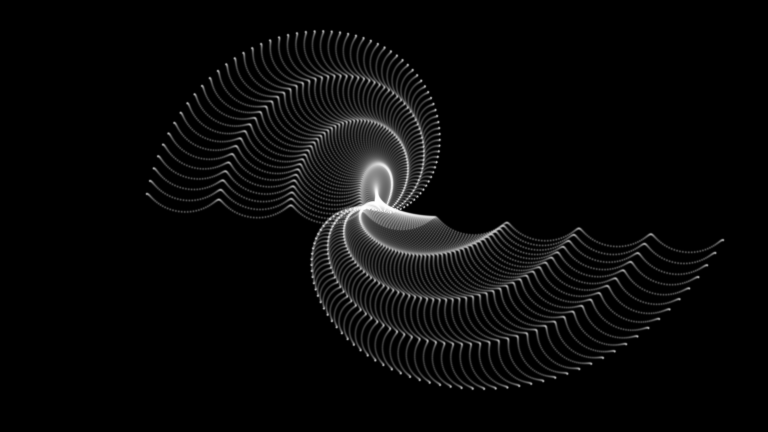
Write a WebGL 2 fragment shader that draws this background.

```glsl
#version 300 es
precision highp float;

uniform vec2 u_resolution;
out vec4 fragColor;

const float TAU = 6.2831853;

// Scalloped wave with narrow crests at whole values of t
vec2 wavePoint(float t) {
    return vec2(t - 0.104 * sin(TAU * t), 0.104 * (cos(TAU * t) - 1.0));
}

vec2 waveTangent(float t) {
    return vec2(1.0 - 0.653 * cos(TAU * t), -0.653 * sin(TAU * t));
}

// Parameter of the wave point nearest to p
float nearestParameter(vec2 p) {
    float t = p.x;
    for (int i = 0; i < 4; i++) t = p.x + 0.104 * sin(TAU * t);
    for (int i = 0; i < 3; i++) {
        vec2 tangent = waveTangent(t);
        float advance = dot(p - wavePoint(t), tangent) / dot(tangent, tangent);
        t += clamp(advance, -0.15, 0.15);
    }
    return clamp(t, -4.0, 4.0);
}

// Light of one beaded strand, eight waves long
float strandLight(vec2 p, float period, float width) {
    float margin = 3.0 * width / period;
    if (abs(p.x) > 4.0 + margin || p.y > margin || p.y < -0.21 - margin) return 0.0;

    float t = nearestParameter(p);
    float dist = length(p - wavePoint(t)) * period / width;

    // Beads crowd together at the crests, where the wave moves slowly
    float spacing = period * length(waveTangent(t)) / 40.0;
    float density = width / spacing;
    float beadContrast = 2.0 * exp(-pow(3.14159 * density, 2.0));
    float beads = 1.0 + beadContrast * cos(TAU * 40.0 * t);
    return exp(-dist * dist) * density * beads;
}

void main() {
    vec2 p = (gl_FragCoord.xy - 0.5 * u_resolution) / u_resolution.y;
    p.y -= 0.007;
    float width = max(0.0025, 0.7 / u_resolution.y);
    float light = 0.0;

    // Strands turn clockwise, shrink and drift towards the core
    for (int i = 0; i < 70; i++) {
        float q = float(i) / 71.0;
        float scale = 1.0 - q;
        float angle = 0.08 + 0.0467 * float(i);
        vec2 along = vec2(cos(angle), -sin(angle));
        vec2 across = vec2(sin(angle), cos(angle));
        vec2 center = scale * vec2(0.118 * (1.0 - q / 0.45), 0.185 * q * q - 0.0093);
        float period = 0.1672 * scale;
        vec2 local = vec2(dot(p - center, along), dot(p - center, across)) / period;
        light += 0.58 * pow(scale, 0.85) * strandLight(local, period, width);
    }

    fragColor = vec4(vec3(1.0 - exp(-light)), 1.0);
}
```
